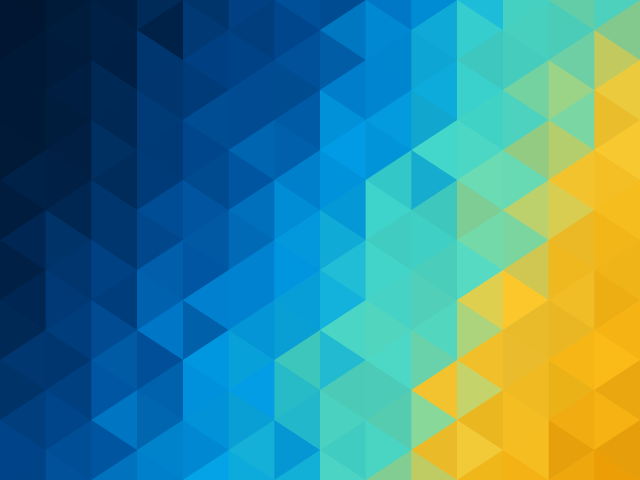
Reproduce this background procedurally as a WebGL 1 fragment shader.

```glsl
precision highp float;
// Triangle mosaic running diagonally from navy through blue and teal to gold.

uniform vec2 u_resolution;

// Lattice and gradient
const vec2 GRID = vec2(14.0, 8.0);   // columns, triangles per column side
const float SLANT = 0.41;            // how far the ramp advances down the canvas
const float BEND = 0.09;             // delay of the middle tones near the bottom
const float TONE_JITTER = 0.055;     // shift along the ramp per triangle
const float LIGHT_JITTER = 0.04;     // brightness change per triangle
const int SAMPLES = 3;               // antialiasing samples per axis

// Ramp colours
const vec3 MIDNIGHT = vec3(0.00, 0.09, 0.20);
const vec3 NAVY     = vec3(0.00, 0.13, 0.28);
const vec3 INDIGO   = vec3(0.00, 0.20, 0.41);
const vec3 ROYAL    = vec3(0.00, 0.26, 0.53);
const vec3 COBALT   = vec3(0.00, 0.33, 0.62);
const vec3 CERULEAN = vec3(0.00, 0.48, 0.78);
const vec3 AZURE    = vec3(0.00, 0.59, 0.88);
const vec3 CYAN     = vec3(0.06, 0.67, 0.84);
const vec3 TEAL     = vec3(0.23, 0.80, 0.77);
const vec3 MINT     = vec3(0.32, 0.83, 0.74);
const vec3 SAGE     = vec3(0.55, 0.82, 0.56);
const vec3 OLIVE    = vec3(0.78, 0.80, 0.37);
const vec3 YELLOW   = vec3(0.95, 0.77, 0.19);
const vec3 GOLD     = vec3(0.95, 0.72, 0.10);
const vec3 AMBER    = vec3(0.91, 0.58, 0.00);

float hash(vec2 p) {
  return fract(sin(dot(p, vec2(127.1, 311.7))) * 43758.5453);
}

// Blend towards the next colour between two ramp positions
vec3 blend(vec3 base, vec3 next, float from, float to, float t) {
  return mix(base, next, clamp((t - from) / (to - from), 0.0, 1.0));
}

vec3 ramp(float t) {
  vec3 c = blend(MIDNIGHT, NAVY, 0.06, 0.24, t);
  c = blend(c, INDIGO,   0.24, 0.33, t);
  c = blend(c, ROYAL,    0.33, 0.42, t);
  c = blend(c, COBALT,   0.42, 0.52, t);
  c = blend(c, CERULEAN, 0.52, 0.60, t);
  c = blend(c, AZURE,    0.60, 0.68, t);
  c = blend(c, CYAN,     0.68, 0.76, t);
  c = blend(c, TEAL,     0.76, 0.82, t);
  c = blend(c, MINT,     0.82, 0.92, t);
  c = blend(c, SAGE,     0.92, 0.98, t);
  c = blend(c, OLIVE,    0.98, 1.02, t);
  c = blend(c, YELLOW,   1.02, 1.06, t);
  c = blend(c, GOLD,     1.06, 1.20, t);
  return blend(c, AMBER, 1.20, 1.40, t);
}

// Ramp position at a point measured from the upper left
float tone(vec2 p) {
  float t = p.x + SLANT * p.y;
  float middle = (t - 0.85) / 0.2;
  return t - BEND * smoothstep(0.75, 1.0, p.y) * exp(-middle * middle);
}

vec3 mosaic(vec2 uv) {
  // Find the triangle: columns alternate by half a row
  vec2 p = vec2(uv.x, 1.0 - uv.y) * GRID;
  float column = floor(p.x);
  float across = p.x - column;
  float shift = 0.5 * mod(column, 2.0);
  float falling = floor(p.y - shift - 0.5 * across);
  float rising = floor(p.y - shift + 0.5 * across);

  // Flat colour from the centroid
  vec2 id = vec2(column, falling + rising);
  float pointsLeft = rising - falling;
  vec2 centroid = vec2(column + (1.0 + pointsLeft) / 3.0,
                       0.5 * (id.y + 1.0) + shift);
  float t = tone(centroid / GRID);
  t += TONE_JITTER * (2.0 * hash(id + 3.7) - 1.0);
  float light = 1.0 + LIGHT_JITTER * (2.0 * hash(id + 19.3) - 1.0);
  return ramp(t) * light;
}

void main() {
  // Average a small grid of samples to smooth the edges
  vec3 color = vec3(0.0);
  for (int i = 0; i < SAMPLES; i++) {
    for (int j = 0; j < SAMPLES; j++) {
      vec2 offset = (vec2(float(i), float(j)) + 0.5) / float(SAMPLES) - 0.5;
      color += mosaic((gl_FragCoord.xy + offset) / u_resolution);
    }
  }
  gl_FragColor = vec4(color / float(SAMPLES * SAMPLES), 1.0);
}
```
